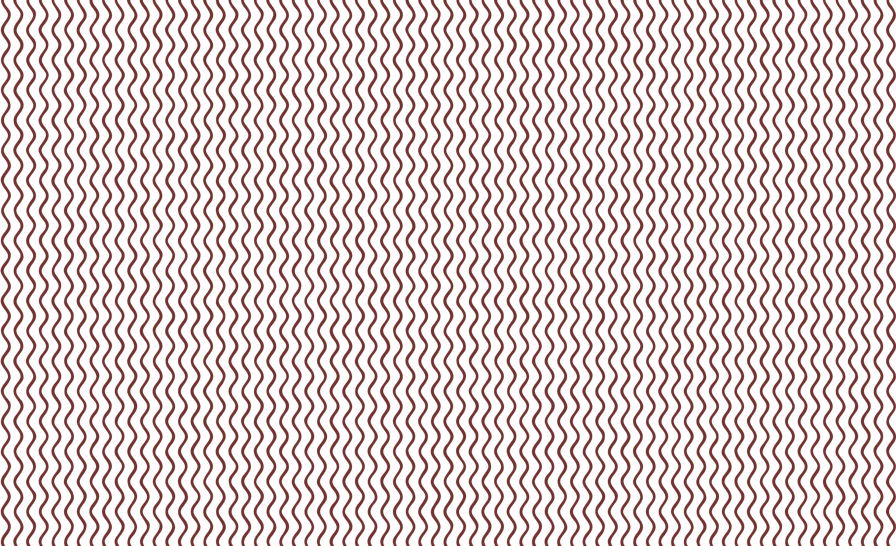
Reproduce this pattern procedurally as a Shadertoy shader.

```glsl
#define ACROSS 70.85        // wavy lines per canvas width
#define DOWN 18.14          // waves per canvas height
#define FIRST_LINE 0.46     // centre of the first line, in line spacings
#define WAVE_PHASE 0.50     // first right-hand crest, in waves from the top
#define AMPLITUDE 0.0064    // lengths below are in canvas heights
#define HALF_WIDTH 0.0026
#define WOBBLE 0.0007
#define ROUGHNESS 0.0007
#define GRAIN 95.0          // edge irregularities per canvas height
#define PAPER vec3(0.995)
#define INK vec3(0.45, 0.195, 0.185)

const float TAU = 6.2831853;

float hash(vec2 p) {
    vec3 q = fract(vec3(p.xyx) * 0.1031);
    q += dot(q, q.yzx + 33.33);
    return fract((q.x + q.y) * q.z);
}

// Smooth noise from -0.5 to 0.5 along one line
float lineNoise(float line, float t) {
    float knot = floor(t);
    float blend = smoothstep(0.0, 1.0, fract(t));
    return mix(hash(vec2(line, knot)), hash(vec2(line, knot + 1.0)), blend) - 0.5;
}

void mainImage(out vec4 fragColor, in vec2 fragCoord) {
    float pixel = 1.0 / iResolution.y;
    float aspect = iResolution.x / iResolution.y;
    float x = fragCoord.x * pixel;
    float depth = 1.0 - fragCoord.y * pixel;

    // Straighten the wave, then fold into the nearest line
    float angle = TAU * (depth * DOWN - WAVE_PHASE);
    float slope = AMPLITUDE * TAU * DOWN * sin(angle);
    float spacing = aspect / ACROSS;
    float column = (x - AMPLITUDE * cos(angle)) / spacing - FIRST_LINE;
    float line = round(column);
    float offset = (column - line) * spacing;

    // Hand-drawn irregularity, different on every line
    offset += WOBBLE * lineNoise(line + 11.0, depth * GRAIN);
    float halfWidth = HALF_WIDTH + ROUGHNESS * lineNoise(line + 211.0, depth * GRAIN);

    // Perpendicular distance to the stroke edge
    float edge = abs(offset) * inversesqrt(1.0 + slope * slope) - halfWidth;
    float coverage = 1.0 - smoothstep(-0.75 * pixel, 0.75 * pixel, edge);

    fragColor = vec4(mix(PAPER, INK, coverage), 1.0);
}
```
